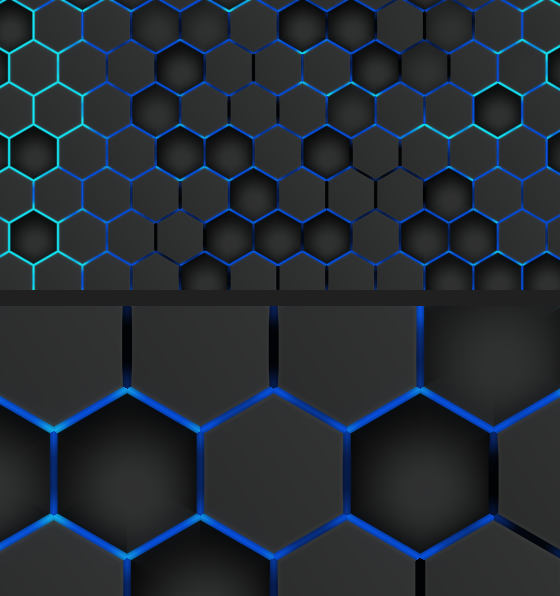
Top, the full canvas; bottom, a detail of the centre.
This pattern is drawn by a Shadertoy shader. Its source:

```glsl
// Dark hexagonal tiles, some sunken, over glowing blue and cyan seams.
#define TILES_ACROSS 11.46
#define GRID_ORIGIN vec2(0.187, 0.522)
#define SEAM_HALF_WIDTH 0.026
#define GAP_HALF_WIDTH 0.034
#define SUNK_SHARE 0.36
#define SEED 17.0
#define FACE vec3(0.178, 0.181, 0.182)
#define NAVY vec3(0.03, 0.13, 0.36)
#define BLUE vec3(0.03, 0.32, 0.88)
#define CYAN vec3(0.09, 0.92, 0.98)

const vec2 LATTICE = vec2(1.0, 1.7320508);
const vec2 DIAGONAL = vec2(0.5, 0.8660254);

float hash(vec2 p) {
    vec3 h = fract(vec3(p.xyx) * 0.1031);
    h += dot(h, h.yzx + 33.33);
    return fract((h.x + h.y) * h.z);
}

float noise(vec2 p) {
    vec2 i = floor(p), f = fract(p);
    f = f * f * (3.0 - 2.0 * f);
    return mix(mix(hash(i), hash(i + vec2(1, 0)), f.x),
               mix(hash(i + vec2(0, 1)), hash(i + vec2(1, 1)), f.x), f.y);
}

// Center of the hexagon that contains p
vec2 hexCenter(vec2 p) {
    vec2 a = floor(p / LATTICE + 0.5) * LATTICE;
    vec2 b = (floor(p / LATTICE) + 0.5) * LATTICE;
    return distance(p, a) < distance(p, b) ? a : b;
}

// How deep a tile lies: 0 raised, 1 sunken
float sinkDepth(vec2 center) {
    vec2 cell = floor(center / LATTICE * 2.0 + 0.5);
    float h = hash(cell + SEED);
    return 1.0 - smoothstep(SUNK_SHARE - 0.08, SUNK_SHARE + 0.08, h);
}

float segmentDistance(vec2 p, vec2 a, vec2 b) {
    vec2 ab = b - a;
    return distance(p, a + ab * clamp(dot(p - a, ab) / dot(ab, ab), 0.0, 1.0));
}

// Strength of the light below the tiles
float lightField(vec2 p) {
    float band = segmentDistance(p, vec2(6.4, 1.6), vec2(9.6, 3.1));
    return 0.08 + 0.6 * noise(p * 0.8 + SEED) + 0.32 * exp(-3.0 * band * band);
}

vec3 seamColor(float light) {
    vec3 c = mix(vec3(0.008, 0.012, 0.02), NAVY, smoothstep(0.08, 0.3, light));
    c = mix(c, BLUE, smoothstep(0.25, 0.58, light));
    return mix(c, CYAN, smoothstep(0.66, 0.98, light));
}

void mainImage(out vec4 fragColor, in vec2 fragCoord) {
    // Tile pitch is one unit, y runs down from the top
    float pixel = TILES_ACROSS / iResolution.x;
    vec2 p = vec2(fragCoord.x, iResolution.y - fragCoord.y) * pixel;
    vec2 q = p - GRID_ORIGIN;
    vec2 center = hexCenter(q);
    vec2 local = q - center;

    // Nearest side, its neighbor and the position along it
    float diagonalReach = dot(abs(local), DIAGONAL);
    bool upright = abs(local.x) > diagonalReach;
    float edge = 0.5 - max(abs(local.x), diagonalReach);
    vec2 facing = step(0.0, local) * 2.0 - 1.0;
    vec2 side = facing * (upright ? vec2(1.0, 0.0) : DIAGONAL);
    float along = abs(dot(local, vec2(-side.y, side.x)));
    float corner = smoothstep(0.08, 0.29, along);
    float sunk = sinkDepth(center);
    float neighborSunk = sinkDepth(center + side);

    // Tile face: faint slope when raised, deep soft shadow when sunken
    float shade = 1.0 - smoothstep(0.08, 0.64, length(local - vec2(0.04, 0.13)));
    float raisedTone = 1.02 + 0.12 * local.x - 0.08 * local.y;
    vec3 color = FACE * mix(raisedTone, mix(0.3, 1.05, shade), sunk);
    float dropShadow = sunk * (1.0 - neighborSunk) * exp(-edge * 14.0);
    color *= 1.0 - 0.6 * dropShadow;
    color += 0.025 * (1.0 - sunk) * (1.0 - smoothstep(0.03, 0.06, edge));

    // Seam light: strong at both sides of the canvas, at corners and by sunken tiles
    float flank = max(1.0 - smoothstep(0.9, 3.4, p.x),
                      0.65 * smoothstep(0.8, 1.0, p.x / TILES_ACROSS));
    float light = lightField(p) + 0.5 * flank + 0.16 * corner;
    light += 0.2 * max(sunk, neighborSunk);
    if (upright) light -= 0.34 * (1.0 - flank);

    // Unlit upright gaps are wider than glowing seams
    float dim = upright ? 1.0 - smoothstep(0.1, 0.35, light) : 0.0;
    float halfWidth = mix(SEAM_HALF_WIDTH, GAP_HALF_WIDTH, dim);
    float blur = 0.75 * pixel;
    float seam = 1.0 - smoothstep(halfWidth - blur, halfWidth + blur, edge);
    vec3 glow = seamColor(light);
    color += glow * 0.1 * exp(-edge * 26.0) * smoothstep(0.3, 0.9, light);
    color = mix(color, glow * (1.0 - 0.25 * min(edge / halfWidth, 1.0)), seam);
    fragColor = vec4(color, 1.0);
}
```
